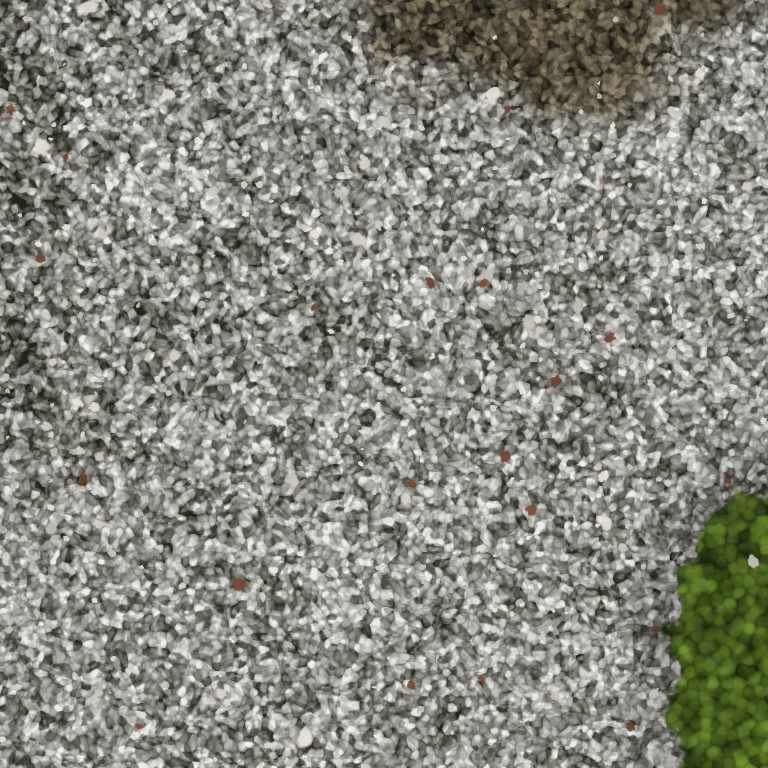
Give the GLSL for this texture, as a WebGL 1 fragment shader.

```glsl
precision highp float;
// Weathered grey grit: soft cellular grains in two sizes, scattered pale and
// rusty pebbles, slanted streaks, a damp brown patch along the top
// and a mossy clump at the lower right edge.
uniform vec2 u_resolution;

const vec3 PALE_STONE = vec3(0.88, 0.87, 0.83);
const vec3 RUST_STONE = vec3(0.47, 0.29, 0.22);
const vec3 DAMP_TINT = vec3(0.60, 0.55, 0.45);
const vec3 MOSS_SHADE = vec3(0.10, 0.15, 0.04);
const vec3 MOSS_LIGHT = vec3(0.44, 0.56, 0.19);

float hash(vec2 p) {
  vec3 q = fract(p.xyx * 0.1031);
  q += dot(q, q.yzx + 33.33);
  return fract((q.x + q.y) * q.z);
}

vec2 hash2(vec2 p) {
  return vec2(hash(p + 17.3), hash(p + 71.9));
}

float noise(vec2 p) {
  vec2 cell = floor(p);
  vec2 f = fract(p);
  f = f * f * (3.0 - 2.0 * f);
  float low = mix(hash(cell), hash(cell + vec2(1.0, 0.0)), f.x);
  float high = mix(hash(cell + vec2(0.0, 1.0)), hash(cell + 1.0), f.x);
  return mix(low, high, f.y);
}

float fbm(vec2 p) {
  float sum = 0.0;
  float weight = 0.53;
  for (int i = 0; i < 4; i++) {
    sum += weight * noise(p);
    p = mat2(1.6, 1.2, -1.2, 1.6) * p + 5.7;
    weight *= 0.5;
  }
  return sum;
}

// Soft cellular grains: x = blended grain tone, y = crevice depth.
vec2 grains(vec2 p, float sharpness) {
  vec2 cell = floor(p);
  float total = 0.0;
  float tone = 0.0;
  float nearest = 4.0;
  for (int j = -1; j <= 1; j++) {
    for (int i = -1; i <= 1; i++) {
      vec2 id = cell + vec2(float(i), float(j));
      vec2 offset = id + hash2(id) - p;
      float d2 = dot(offset, offset);
      float weight = exp(-sharpness * d2);
      total += weight;
      tone += weight * hash(id + 5.1);
      nearest = min(nearest, d2);
    }
  }
  return vec2(tone / total, smoothstep(0.3, 0.8, sqrt(nearest)));
}

// Sparse rounded stones, one per chosen cell: x = coverage, y = random tone.
vec2 pebbles(vec2 p, float chance, float seed) {
  vec2 id = floor(p) + seed;
  vec2 offset = fract(p) - mix(vec2(0.32), vec2(0.68), hash2(id));
  float angle = 6.2832 * hash(id + 3.7);
  float c = cos(angle);
  float s = sin(angle);
  offset = mat2(c, -s, s, c) * offset;
  offset.y *= 1.0 + 0.6 * hash(id + 9.2);
  float radius = mix(0.13, 0.27, hash(id + 12.4));
  float d = length(offset) + 0.12 * (noise(offset * 9.0 + id) - 0.5);
  float shown = step(hash(id + 23.8), chance);
  return vec2(shown * (1.0 - smoothstep(radius - 0.06, radius + 0.05, d)), hash(id + 31.6));
}

vec3 layPebbles(vec3 base, vec2 stone, vec3 tint) {
  return mix(base, tint * mix(0.84, 1.06, stone.y), stone.x * 0.92);
}

// Signed depth of the moss clump, positive inside.
float mossDepth(vec2 uv) {
  vec2 p = vec2(uv.x - 1.03, max(uv.y - 0.16, 0.0)) / vec2(0.16, 0.21);
  return 1.0 - length(p) + 0.45 * (fbm(uv * 28.0) - 0.5);
}

vec3 gritColor(vec2 uv) {
  vec2 warped = uv + 0.008 * vec2(noise(uv * 45.0), noise(uv * 45.0 + 40.0));
  vec2 coarse = grains(warped * 105.0, 11.0);
  vec2 fine = grains(warped * 175.0 + 60.0, 9.0);
  float tone = mix(coarse.x, fine.x, 0.38) - 0.5;

  // Slanted streaks fade out away from the upper left.
  vec2 slant = vec2(dot(uv, vec2(0.87, 0.5)), dot(uv, vec2(0.5, -0.87)));
  float streak = fbm(slant * vec2(46.0, 9.0)) - 0.5;
  float upperLeft = smoothstep(0.3, 0.8, uv.y) * (1.0 - smoothstep(0.2, 0.65, uv.x));
  float leftEdge = (1.0 - smoothstep(0.0, 0.2, uv.x)) * smoothstep(0.25, 0.5, uv.y);

  float grey = 0.62 + 0.84 * tone - 0.14 * coarse.y - 0.05 * fine.y;
  grey += 0.14 * (fbm(uv * 9.0) - 0.5) + 0.42 * streak * upperLeft;
  grey -= 0.08 * leftEdge + 0.03 * upperLeft;
  grey = clamp(grey, 0.14, 0.93);
  return vec3(grey, grey - 0.003, grey - mix(0.045, 0.015, grey));
}

void main() {
  vec2 uv = gl_FragCoord.xy / u_resolution;
  vec3 color = gritColor(uv);

  // Damp brown patch with a ragged rim.
  float damp = 1.0 - length((uv - vec2(0.70, 1.03)) / vec2(0.29, 0.17));
  damp = smoothstep(-0.15, 0.35, damp + 0.9 * (fbm(uv * 14.0) - 0.5));
  color *= mix(vec3(1.0), DAMP_TINT, damp);

  // Loose stones, rust-coloured ones mostly toward the right.
  float dry = 1.0 - 0.7 * damp;
  float rustChance = mix(0.008, 0.045, smoothstep(0.3, 1.0, uv.x));
  color = layPebbles(color, pebbles(uv * 52.0, 0.13 * dry, 11.0), PALE_STONE);
  color = layPebbles(color, pebbles(uv * 32.0 + 0.4, 0.07 * dry, 83.0), PALE_STONE);
  color = layPebbles(color, pebbles(uv * 17.0 + 0.7, 0.035 * dry, 147.0), PALE_STONE);
  color = layPebbles(color, pebbles(uv * 31.0, rustChance, 211.0), RUST_STONE);

  // Moss clump with a shaded rim and a few stones caught in it.
  float depth = mossDepth(uv);
  vec2 tufts = grains(uv * 75.0 + 20.0, 8.0);
  float mossTone = 0.55 * tufts.x + 0.9 * fbm(uv * 38.0) - 0.25 * tufts.y - 0.17;
  vec3 moss = mix(MOSS_SHADE, MOSS_LIGHT, clamp(mossTone, 0.0, 1.0));
  moss = layPebbles(moss, pebbles(uv * 28.0, 0.05, 307.0), PALE_STONE);
  color *= 1.0 - 0.22 * smoothstep(-0.5, 0.0, depth);
  color = mix(color, moss, smoothstep(-0.02, 0.04, depth));

  gl_FragColor = vec4(color, 1.0);
}
```
